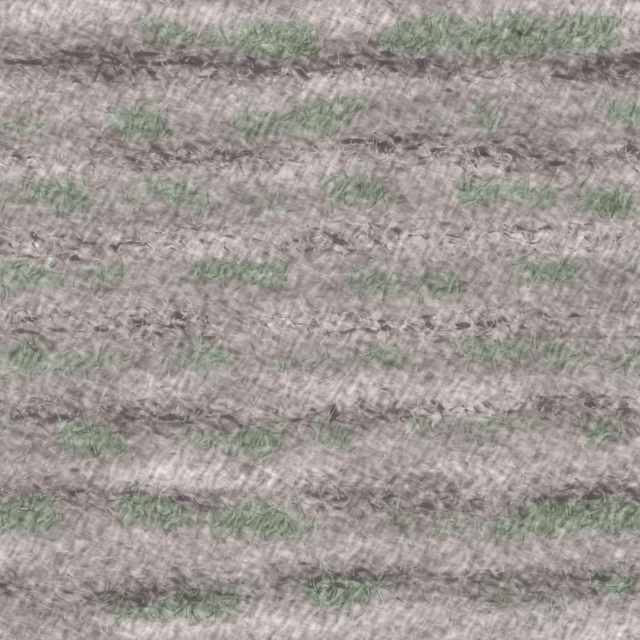
A WebGL 2 fragment shader for this texture:

```glsl
#version 300 es
precision highp float;
// Field of dry soil with eight horizontal rows of sparse young grass, seen from above.
// Bands of grass, dark furrow and pale straw tint a crumbly soil of gradient noise and
// set the density of small bent strokes scattered on jittered, warped grids.
uniform vec2 u_resolution;
out vec4 fragColor;

const int GRASS = 0, FURROW = 1, STRAW = 2;

vec2 hash2(vec2 p) {
    vec3 q = fract(p.xyx * vec3(0.1031, 0.1030, 0.0973));
    q += dot(q, q.yzx + 33.33);
    return fract((q.xx + q.yz) * q.zy);
}

float gradientDot(vec2 corner, vec2 offset) {
    float angle = 6.2832 * hash2(corner + 71.0).x;
    return dot(vec2(cos(angle), sin(angle)), offset);
}

// Gradient noise, roughly -0.7 to 0.7
float noise(vec2 p) {
    vec2 i = floor(p), f = p - i, s = f * f * (3.0 - 2.0 * f), e = vec2(1, 0);
    return mix(mix(gradientDot(i, f), gradientDot(i + e.xy, f - e.xy), s.x),
               mix(gradientDot(i + e.yx, f - e.yx), gradientDot(i + 1.0, f - 1.0), s.x), s.y);
}

float fbm(vec2 p) {
    float sum = 0.0, gain = 1.0;
    for (int i = 0; i < 3; i++) {
        sum += gain * noise(p);
        p = p * 2.03 + 19.7;
        gain *= 0.6;
    }
    return sum;
}

// Soft repeating stripe of given first centre, pitch and half width
float stripe(float y, float first, float pitch, float halfWidth) {
    float d = (fract((y - first) / pitch + 0.5) - 0.5) * pitch / halfWidth;
    return exp(-d * d);
}

// Density of one kind of cover; y counts rows from the top
float density(int kind, vec2 p) {
    float y = (1.0 - p.y) * 8.0 + 0.2 * noise(p * vec2(4.0, 8.0));
    float edge = (y - 4.0) / 4.0;
    if (kind == GRASS) {
        float clumps = smoothstep(-0.3, 0.35, noise(p * vec2(11.0, 9.0) + 5.0));
        return stripe(y, 0.45, 1.0, 0.25) * (0.6 + 0.5 * edge * edge) * (0.15 + 0.95 * clumps);
    }
    if (kind == FURROW) {
        float broken = smoothstep(-0.4, 0.3, noise(p * vec2(6.0, 14.0) + 31.0));
        return stripe(y, 0.82, 1.083, 0.2) * (0.35 + 0.65 * broken) * (0.8 + 0.3 * edge * edge);
    }
    float patches = smoothstep(-0.3, 0.35, noise(p * vec2(5.0, 10.0) + 53.0));
    return stripe(y, 0.15, 0.965, 0.26) * (0.25 + 0.75 * patches) + 0.06;
}

// Tapered strokes, count cells across; returns coverage and a random tone
vec2 strokes(vec2 p, int kind, float count, float lean, float spread, float thick) {
    vec2 q = p * count, cell = floor(q), best = vec2(0);
    float soft = count * max(0.0015, 0.7 / u_resolution.y);
    for (int j = -1; j <= 1; j++)
    for (int i = -1; i <= 1; i++) {
        vec2 id = cell + vec2(i, j);
        vec2 h = hash2(id + count + 7.0), g = hash2(id + 3.0 * count + 131.0);
        float angle = lean + spread * (g.x - 0.5);
        vec2 dir = vec2(cos(angle), sin(angle)) * mix(0.4, 0.9, h.y);
        vec2 r = q - id - h;
        float along = clamp(dot(r, dir) / dot(dir, dir), 0.0, 1.0);
        float width = thick * count * (1.0 - 0.6 * along);
        float cover = 1.0 - smoothstep(width - soft, width + soft, length(r - dir * along));
        cover *= 1.0 - 0.5 * along;
        if (cover > best.x) {
            cover *= smoothstep(0.0, 0.3, density(kind, (id + h) / count) - g.y + 0.1);
            if (cover > best.x) best = vec2(cover, fract(h.x * 7.3 + g.x));
        }
    }
    return best;
}

void main() {
    vec2 p = gl_FragCoord.xy / u_resolution;
    float grass = density(GRASS, p), furrow = density(FURROW, p), straw = density(STRAW, p);
    vec2 w = p + 0.006 * vec2(noise(p * 38.0), noise(p * 38.0 + 40.0));

    // Soil: broad blotches, slanted crumbs and upright fibres
    float blotch = fbm(p * vec2(9.0, 22.0));
    float crumbs = fbm(vec2(w.x + 0.7 * w.y, w.y) * vec2(58.0, 85.0) + 9.0);
    float fibres = noise(vec2(w.x - 0.5 * w.y, 0.4 * w.y) * 125.0 + 3.0);
    float shade = 0.09 * blotch + (0.15 + 0.08 * furrow) * crumbs
                + (0.11 + 0.12 * max(grass, straw)) * fibres;
    vec3 color = vec3(0.625, 0.585, 0.58) + shade + 0.14 * straw - 0.13 * furrow;
    color = mix(color, vec3(0.53, 0.57, 0.50) + shade, 0.85 * smoothstep(0.1, 0.75, grass));

    // Dark clods gather in the furrows
    float clods = noise(vec2(w.x + 0.5 * w.y, w.y) * vec2(42.0, 88.0) + 61.0);
    color = mix(color, vec3(0.33, 0.29, 0.30), 0.75 * smoothstep(0.42, 0.78, clods + 0.5 * furrow));

    // Faint chevron tyre tracks
    for (int i = 0; i < 2; i++) {
        float dy = p.y - 0.255 - 0.19 * float(i) - 0.004 * noise(p * 6.0);
        float tread = sin(6.2832 * (p.x * 40.0 + abs(dy) * 45.0));
        float worn = smoothstep(-0.3, 0.3, noise(p * vec2(5.0, 3.0) + float(i) * 8.0));
        color += 0.06 * tread * worn * (1.0 - smoothstep(0.012, 0.02, abs(dy)));
    }

    // Cracks, then straw, then blades, each in several sizes
    for (int i = 0; i < 2; i++) {
        vec2 s = strokes(w, FURROW, 41.0 + 22.0 * float(i), -0.3, 1.8, 0.0016);
        color = mix(color, mix(vec3(0.30, 0.26, 0.27), vec3(0.48, 0.43, 0.43), s.y), 0.65 * s.x);
    }
    for (int i = 0; i < 3; i++) {
        vec2 s = strokes(w, STRAW, 43.0 + 19.0 * float(i), 1.0, 3.0, 0.0014);
        color = mix(color, mix(vec3(0.72, 0.68, 0.67), vec3(0.87, 0.84, 0.83), s.y), 0.65 * s.x);
    }
    for (int i = 0; i < 4; i++) {
        float count = 29.0 + 10.0 * float(i);
        vec2 shadow = strokes(w + vec2(-0.003, 0.003), GRASS, count, 1.2, 2.0, 0.0016);
        color = mix(color, vec3(0.34, 0.36, 0.32), 0.5 * shadow.x);
        vec2 s = strokes(w, GRASS, count, 1.2, 2.0, 0.0014);
        color = mix(color, mix(vec3(0.42, 0.56, 0.42), vec3(0.68, 0.74, 0.63), s.y), 0.75 * s.x);
    }
    fragColor = vec4(clamp(color, 0.0, 1.0), 1.0);
}
```
